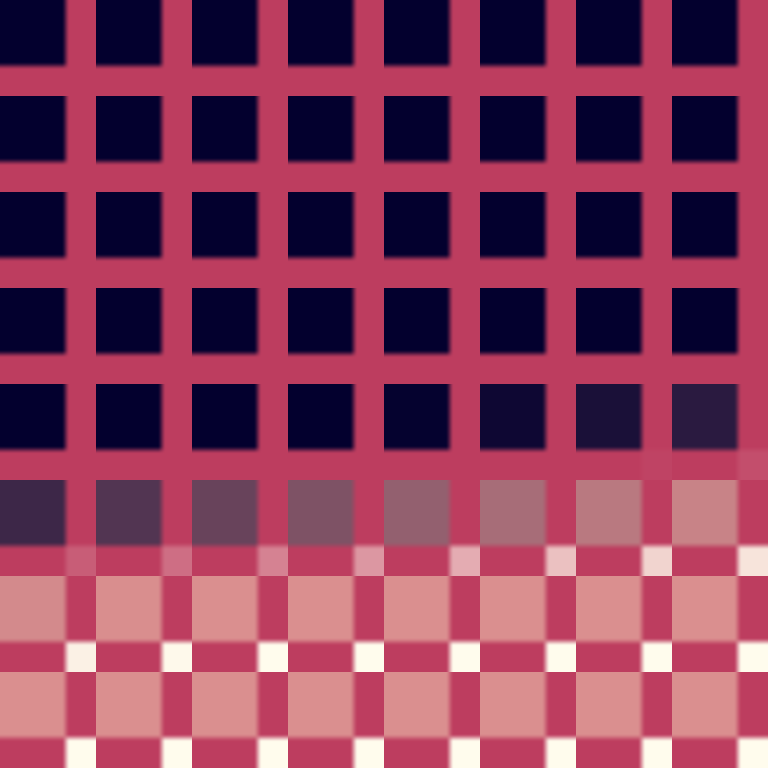
Reproduce this pattern procedurally as a Shadertoy shader.

```glsl
// Eight by eight soft-edged check grid whose tiles and crossings fade from dark to light.

// Bar coverage along one axis: soft leading edge, crisp antialiased trailing edge.
vec2 barMask(vec2 f, vec2 pixel) {
    return smoothstep(0.64, 0.73, f) * (1.0 - smoothstep(1.0 - 0.5 * pixel, vec2(1.0), f));
}

void mainImage(out vec4 fragColor, in vec2 fragCoord) {
    // Cells counted from the upper left
    vec2 uv = fragCoord / iResolution.xy;
    vec2 grid = 8.0 * vec2(uv.x, 1.0 - uv.y);
    vec2 cell = floor(grid);
    vec2 bar = barMask(fract(grid), 8.0 / iResolution.xy);

    // The fade advances cell by cell in reading order
    float order = cell.x + 8.0 * cell.y;
    vec3 crimson = vec3(0.742, 0.238, 0.372);
    vec3 tile = mix(vec3(0.01, 0.0, 0.18), vec3(0.855, 0.56, 0.56),
                    smoothstep(35.0, 49.6, order));
    vec3 crossing = mix(crimson, vec3(1.0, 0.99, 0.93),
                        smoothstep(36.5, 50.0, order));

    // Tiles below, crimson bars over them, crossings where both bars meet
    vec3 color = mix(mix(tile, crimson, bar.x), mix(crimson, crossing, bar.x), bar.y);
    fragColor = vec4(color, 1.0);
}
```
